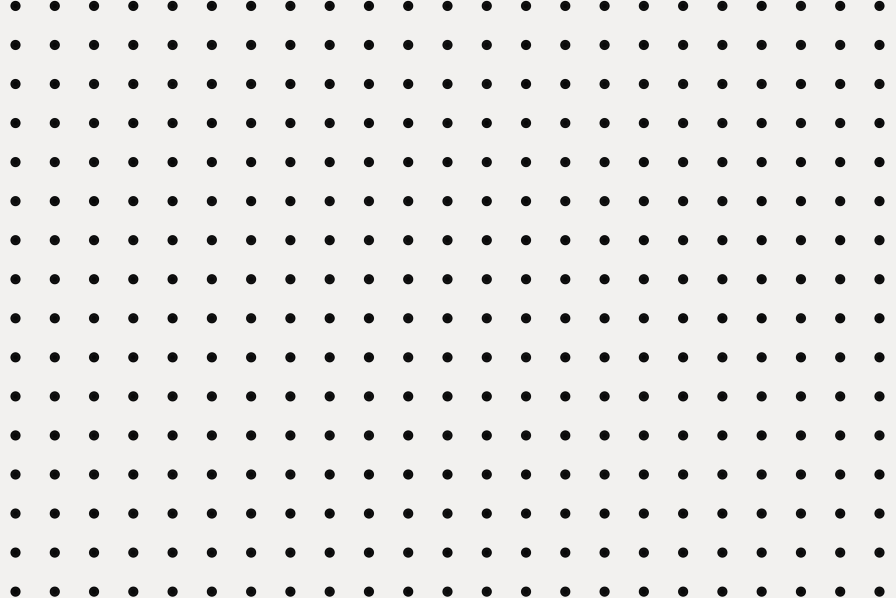
This pattern is drawn by a Shadertoy shader. Its source:

```glsl
// A regular grid of small black dots, 23 across and 16 down, on warm off-white.
// Each point is folded into its nearest grid cell, where a circle distance
// draws the dot with a faint grey ring and a slight change of ink per dot.

float hash(vec2 cell) {
    return fract(sin(dot(cell, vec2(127.1, 311.7))) * 43758.5453);
}

void mainImage(out vec4 fragColor, in vec2 fragCoord) {
    // Canvas widths, measured from the top left corner
    float pixel = 1.0 / iResolution.x;
    vec2 p = vec2(fragCoord.x, iResolution.y - fragCoord.y) * pixel;

    // Nearest dot centre
    vec2 spacing = vec2(0.04383, 0.04358);
    vec2 grid = (p - vec2(0.0173, 0.0066)) / spacing;
    vec2 cell = floor(grid + 0.5);
    float radial = length((grid - cell) * spacing);

    // Ink: near-black core inside a barely lighter ring
    float ring = 1.0 - smoothstep(0.0, 0.0016, abs(radial - 0.0034));
    vec3 ink = vec3(0.028 + 0.035 * ring + 0.015 * hash(cell));

    // Dot over paper, with a soft edge about one pixel wide
    vec3 paper = vec3(0.949, 0.945, 0.939);
    float coverage = 1.0 - smoothstep(-0.65 * pixel, 0.65 * pixel, radial - 0.00565);
    fragColor = vec4(mix(paper, ink, coverage), 1.0);
}
```
